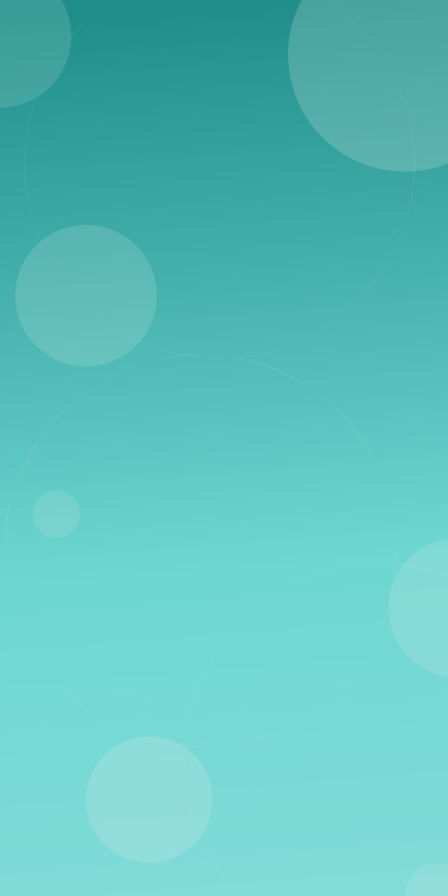
Reproduce this background procedurally as a Shadertoy shader.

```glsl
const vec3 DEEP_TEAL = vec3(0.120, 0.555, 0.540);
const vec3 AQUA = vec3(0.430, 0.842, 0.822);
const vec3 PALE_AQUA = vec3(0.505, 0.858, 0.850);
const vec3 DISC_TINT = vec3(0.87, 0.92, 0.91);
const vec3 RING_TINT = vec3(0.78, 0.85, 0.85);

// Discs: centre, radius, opacity
const vec4 DISCS[7] = vec4[7](
    vec4(0.000, 1.919, 0.159, 0.15),
    vec4(0.904, 1.878, 0.261, 0.21),
    vec4(0.192, 1.340, 0.158, 0.17),
    vec4(0.126, 0.853, 0.053, 0.15),
    vec4(1.023, 0.643, 0.156, 0.17),
    vec4(0.333, 0.215, 0.141, 0.20),
    vec4(0.977, 0.000, 0.073, 0.16)
);

// Rings: centre, radius, opacity
const vec4 RINGS[4] = vec4[4](
    vec4(0.448, 0.771, 0.4375, 0.20),
    vec4(0.490, 1.635, 0.4350, 0.11),
    vec4(0.846, 0.307, 0.4350, 0.20),
    vec4(0.190, 0.030, 0.4350, 0.08)
);

vec2 hashGradient(vec2 cell) {
    float angle = 6.2832 * fract(sin(dot(cell, vec2(127.1, 311.7))) * 43758.5);
    return vec2(cos(angle), sin(angle));
}

float gradientNoise(vec2 p) {
    vec2 cell = floor(p);
    vec2 f = fract(p);
    vec2 u = f * f * f * (f * (f * 6.0 - 15.0) + 10.0);
    vec2 e = vec2(1.0, 0.0);
    float a = dot(hashGradient(cell), f);
    float b = dot(hashGradient(cell + e.xy), f - e.xy);
    float c = dot(hashGradient(cell + e.yx), f - e.yx);
    float d = dot(hashGradient(cell + e.xx), f - e.xx);
    return mix(mix(a, b, u.x), mix(c, d, u.x), u.y);
}

float circleDistance(vec2 p, vec2 centre, float radius) {
    return length(p - centre) - radius;
}

float fillMask(float dist, float soft) {
    return 1.0 - smoothstep(-soft, soft, dist);
}

float strokeMask(float dist, float halfWidth, float soft) {
    return fillMask(abs(dist) - halfWidth, soft);
}

// Three-stop gradient, slightly tilted to the right
vec3 backdrop(vec2 p, float height) {
    float t = 1.0 - p.y / height + 0.04 * (p.x - 0.5);
    float knee = 0.635;
    vec3 upper = mix(DEEP_TEAL, AQUA, clamp(t / knee, 0.0, 1.0));
    return mix(upper, PALE_AQUA, clamp((t - knee) / (1.0 - knee), 0.0, 1.0));
}

void mainImage(out vec4 fragColor, in vec2 fragCoord) {
    vec2 p = fragCoord / iResolution.x;
    float height = iResolution.y / iResolution.x;
    float pixel = 1.0 / iResolution.x;
    vec3 color = backdrop(p, height);

    // Faint, unevenly worn rings
    float wear = smoothstep(-0.35, 0.4, gradientNoise(p * 9.0));
    for (int i = 0; i < RINGS.length(); i++) {
        vec4 ring = RINGS[i];
        float dist = circleDistance(p, ring.xy, ring.z);
        float mask = strokeMask(dist, 0.0012, 0.75 * pixel);
        color = mix(color, RING_TINT, mask * wear * ring.w);
    }

    // Translucent discs
    for (int i = 0; i < DISCS.length(); i++) {
        vec4 disc = DISCS[i];
        float dist = circleDistance(p, disc.xy, disc.z);
        color = mix(color, DISC_TINT, fillMask(dist, 0.75 * pixel) * disc.w);
    }

    fragColor = vec4(color, 1.0);
}
```
